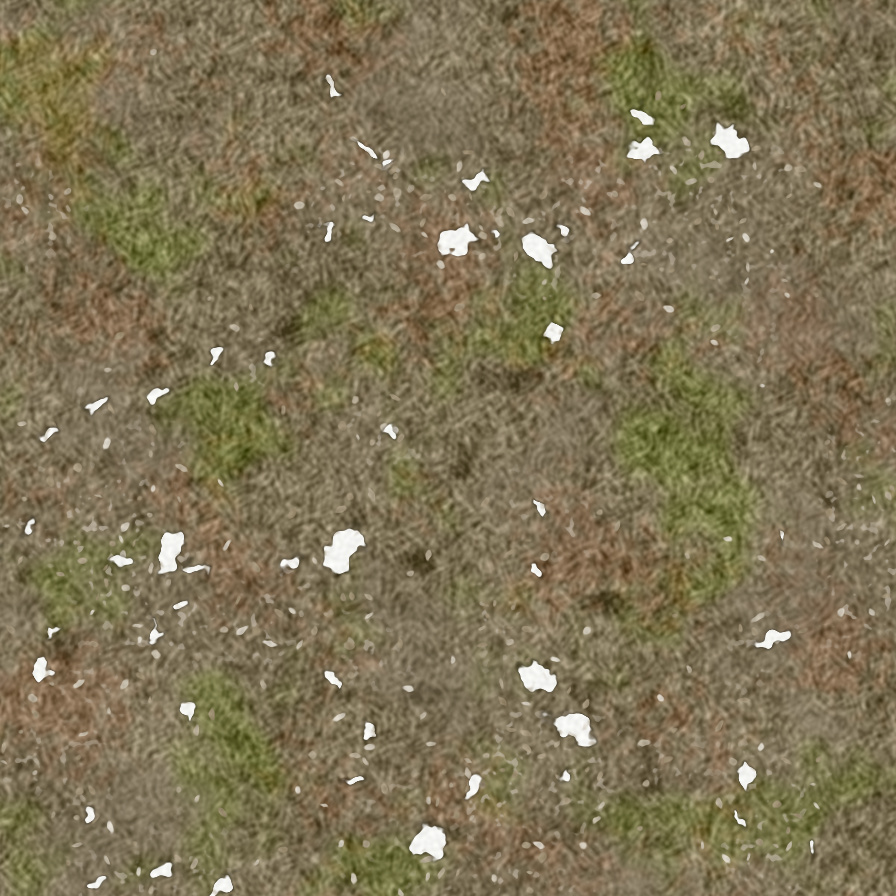
Write a WebGL 1 fragment shader that draws this texture.

```glsl
precision highp float;
// Dry, patchy grassland strewn with chalk-white stones, seen from above.
// Stretched gradient noise in several directions makes the blades; stones are
// rough ellipses scattered on jittered grids and gathered by a cluster field.
uniform vec2 u_resolution;

float hash(vec2 p) {
  vec3 q = fract(p.xyx * vec3(0.1031, 0.1030, 0.0973));
  q += dot(q, q.yzx + 33.33);
  return fract((q.x + q.y) * q.z);
}

float corner(vec2 cell, vec2 offset) {
  float a = 6.2832 * hash(cell);
  return dot(vec2(cos(a), sin(a)), offset);
}

// Gradient noise, roughly -0.7 to 0.7
float noise(vec2 p) {
  vec2 i = floor(p), f = fract(p);
  vec2 u = f * f * f * (f * (f * 6.0 - 15.0) + 10.0);
  vec2 e = vec2(1.0, 0.0);
  return mix(mix(corner(i, f), corner(i + e, f - e), u.x),
             mix(corner(i + e.yx, f - e.yx), corner(i + 1.0, f - 1.0), u.x), u.y);
}

mat2 rotation(float a) {
  return mat2(cos(a), sin(a), -sin(a), cos(a));
}

// Where stones gather, 0 to 1; denser toward the bottom
float cluster(vec2 p) {
  float n = noise(p * 4.5 + 17.0) + 0.5 * noise(p * 11.0 + 5.0);
  return smoothstep(-0.25, 0.5, n + 0.25 * (0.5 - p.y));
}

// Blades lying in several directions, each dominant in its own tufts
float blades(vec2 p) {
  float sum = 0.0, total = 0.0;
  for (int i = 0; i < 5; i++) {
    float k = float(i);
    float weight = smoothstep(-0.3, 0.4, noise(p * 32.0 + k * 23.7)) + 0.05;
    vec2 q = rotation((k - 2.0) * 0.48 + 0.15) * p;
    sum += weight * noise(q * vec2(175.0, 52.0) + k * 41.3);
    total += weight * weight;
  }
  return sum / sqrt(total);
}

// Scattered stones: x is the distance to the nearest edge, y its random tone
vec2 stones(vec2 p, float cells, float keep, float minRadius, float maxRadius, float seed) {
  vec2 q = p * cells, home = floor(q), nearest = vec2(1.0, 0.0);
  for (int y = -1; y <= 1; y++) {
    for (int x = -1; x <= 1; x++) {
      vec2 id = home + vec2(float(x), float(y));
      vec2 key = id + seed;
      vec2 center = id + 0.2 + 0.6 * vec2(hash(key + 3.1), hash(key + 57.7));
      if (hash(key) < keep * cluster(center / cells)) {
        float stretch = 1.0 + 0.65 * hash(key + 91.3);
        vec2 d = rotation(3.1416 * hash(key + 29.5)) * (q - center);
        float radius = mix(minRadius, maxRadius, hash(key + 71.9));
        float edge = (length(d * vec2(1.0 / stretch, stretch)) - radius) / cells;
        if (edge < nearest.x) nearest = vec2(edge, hash(key + 13.7));
      }
    }
  }
  return nearest;
}

float cover(float edge) {
  return 1.0 - smoothstep(-0.0012, 0.0012, edge);
}

void main() {
  vec2 p = gl_FragCoord.xy / u_resolution.y;
  float gather = cluster(p);
  float grain = noise(p * 150.0 + 8.0);
  float rough = noise(p * 62.0 + 31.0);

  // Grass brightness, from shaded gaps to dry straw
  float light = 0.5 + 0.6 * blades(p) + 0.34 * grain + 0.28 * noise(p * 42.0)
              + 0.2 * noise(p * 8.0 + 3.0);
  light -= 0.35 * smoothstep(0.25, 0.6, noise(p * 20.0 + 64.0));
  vec3 color = mix(vec3(0.27, 0.23, 0.12), vec3(0.69, 0.64, 0.53), clamp(light, -0.1, 1.15));

  // Patches of moss, russet stalks and greyish dust
  float moss = smoothstep(0.0, 0.5, noise(p * 6.0 + 40.0) + 0.5 * noise(p * 19.0));
  float russet = smoothstep(0.0, 0.5, noise(p * 7.0 + 80.0) + 0.5 * noise(p * 48.0 + 9.0));
  float dust = smoothstep(-0.05, 0.5, noise(p * 5.0 + 120.0) + 0.4 * noise(p * 23.0 + 7.0));
  color += moss * vec3(-0.035, 0.02, -0.08);
  color += russet * vec3(0.045, -0.015, -0.02);
  color = mix(color, vec3(0.54, 0.49, 0.43), 0.4 * max(dust, 0.6 * gather));

  // Chalk crumbs inside the clusters
  float crumbs = smoothstep(0.3, 0.52, rough + 0.6 * grain) * gather * gather;
  color = mix(color, vec3(0.76, 0.72, 0.66), 0.65 * crumbs);

  // Small tan pebbles, a few of them nearly white
  vec2 bent = p + 0.0016 * vec2(grain, noise(p * 150.0 + 77.0));
  vec2 pebble = stones(bent, 62.0, 0.24, 0.13, 0.31, 200.0);
  vec3 pebbleColor = mix(vec3(0.62, 0.56, 0.45), vec3(0.89, 0.87, 0.83), pebble.y * pebble.y);
  color = mix(color, pebbleColor + 0.12 * grain, 0.9 * cover(pebble.x));

  // Larger white stones with ragged outlines and a thin dark seat
  vec2 ragged = p + 0.013 * vec2(rough, noise(p * 62.0 + 150.0)) + 0.003 * grain;
  vec2 chip = stones(ragged, 26.0, 0.15, 0.12, 0.26, 400.0);
  vec2 rock = stones(ragged, 9.0, 0.36, 0.09, 0.2, 600.0);
  float edge = min(chip.x, rock.x);
  color *= 1.0 - 0.22 * (1.0 - smoothstep(0.0, 0.006, edge));
  float stain = smoothstep(0.15, 0.5, noise(p * 85.0 + 19.0)) * smoothstep(-0.009, 0.0, edge);
  vec3 chalk = mix(vec3(0.96, 0.96, 0.95), vec3(0.74, 0.7, 0.62), 0.8 * stain);
  color = mix(color, chalk + 0.06 * grain, cover(edge));

  gl_FragColor = vec4(clamp(color, 0.0, 1.0), 1.0);
}
```
